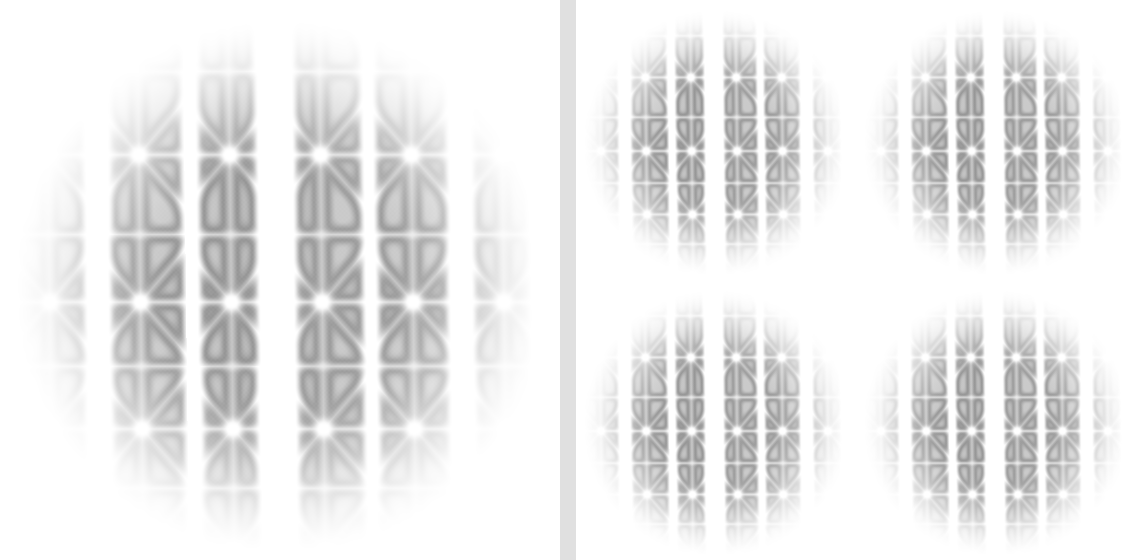
Left: one tile. Right: repeated 2 by 2.
Write a Shadertoy shader that draws this pattern.

```glsl
// Soft grey columns of rounded petals around white eight-ray stars.
// Each cell is split by spokes; a smooth minimum of the spoke distances
// rounds the petals, and a radial fade leaves white borders that tile.

const float TAU = 6.2831853;
const int COLUMNS = 6;
const int ROWS = 5;
const float FIRST_COLUMN = 0.0885;
const float COLUMN_PITCH = 0.1622;
const float DIAGONAL_SLOPE = 1.16;
const float LEAN = 0.012;

// Column reach to either side of its star, and heights of the row borders.
const float LEFT_REACH[6] = float[6](0.058, 0.051, 0.053, 0.046, 0.063, 0.050);
const float RIGHT_REACH[6] = float[6](0.062, 0.077, 0.044, 0.074, 0.063, 0.044);
const float ROW_BORDER[6] = float[6](-0.090, 0.128, 0.346, 0.581, 0.872, 1.163);

float hash(vec2 p) {
    return fract(sin(dot(p, vec2(41.3, 289.1))) * 4375.85);
}

float smoothMin(float a, float b, float k) {
    float h = max(k - abs(a - b), 0.0) / k;
    return min(a, b) - 0.25 * k * h * h;
}

// Distance inside a petal; q is the folded offset from the star.
float petalDepth(vec2 q, vec2 reach) {
    float upright = q.x - 0.005;
    float level = q.y - 0.003;
    float diagonal = abs(q.x * DIAGONAL_SLOPE - q.y)
                   / length(vec2(DIAGONAL_SLOPE, 1.0)) - 0.003;
    float outline = smoothMin(reach.x - q.x, reach.y - q.y - 0.002, 0.015);
    float d = smoothMin(min(upright, level), diagonal, 0.013);
    d = smoothMin(d, outline, 0.015);
    return smoothMin(d, length(q) - 0.014, 0.012);
}

// Faint grey lines between petals, paler across than along the column.
float spokeInk(vec2 q, vec2 reach) {
    float crossing = min(q.y, reach.y - q.y);
    return 0.21 * smoothstep(-0.002, 0.022, reach.x - q.x)
         * smoothstep(0.006, 0.030, length(q))
         * mix(0.42, 1.0, smoothstep(0.0, 0.014, crossing));
}

// Dark rim with a paler heart, over the spokes.
float petalInk(vec2 q, vec2 reach) {
    float d = petalDepth(q, reach);
    float body = smoothstep(-0.007, 0.010, d);
    float heart = smoothstep(0.005, 0.022, d);
    return mix(spokeInk(q, reach), mix(0.415, 0.215, heart), body);
}

float radialFade(vec2 uv) {
    return 1.0 - smoothstep(0.19, 0.485, length(uv - vec2(0.502, 0.488)));
}

// Fine woven grain with a whole number of periods.
float grain(vec2 uv) {
    return sin(TAU * 128.0 * uv.x) * sin(TAU * 128.0 * uv.y);
}

void mainImage(out vec4 fragColor, in vec2 fragCoord) {
    vec2 uv = fragCoord / iResolution.xy;

    // Lean the columns slightly and locate the cell.
    vec2 at = vec2(uv.x + LEAN * (uv.y - 0.5), uv.y);
    int column = clamp(int(floor((at.x - FIRST_COLUMN) / COLUMN_PITCH + 0.5)),
                       0, COLUMNS - 1);
    int row = 0;
    for (int i = 1; i < ROWS; i++) {
        if (at.y >= ROW_BORDER[i]) row = i;
    }
    float low = ROW_BORDER[row];
    float high = ROW_BORDER[row + 1];
    vec2 star = vec2(FIRST_COLUMN + COLUMN_PITCH * float(column),
                     0.5 * (low + high) - 0.003);

    // Vary the width and strength of each cell a little.
    float vary = hash(vec2(column, row)) - 0.5;
    vec2 p = at - star;
    float side = p.x < 0.0 ? LEFT_REACH[column] : RIGHT_REACH[column];
    float rise = p.y < 0.0 ? star.y - low : high - star.y;
    vec2 reach = vec2(side + 0.004 * vary, rise);

    // Shade the petals and fade to white.
    float ink = petalInk(abs(p), reach) * radialFade(uv);
    ink *= (1.0 + 0.08 * vary) * (1.0 + 0.025 * grain(uv));
    fragColor = vec4(vec3(1.0 - ink), 1.0);
}
```
